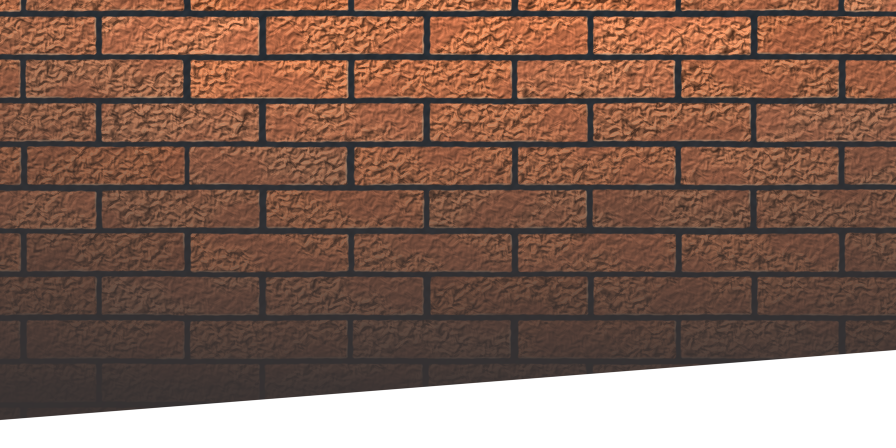
Write a Shadertoy shader that draws this texture.

```glsl
const vec2 BRICK_PITCH = vec2(0.3654, 0.0969);
const float TOP_COURSE = 0.969;
const vec3 MORTAR = vec3(0.15, 0.175, 0.20);
const vec3 SHADE = vec3(0.215, 0.195, 0.195);

vec2 hash2(vec2 p) {
    vec3 a = fract(p.xyx * vec3(0.1031, 0.1030, 0.0973));
    a += dot(a, a.yzx + 33.33);
    return fract((a.xx + a.yz) * a.zy);
}

// Distance to the nearest scattered cell centre
float cellular(vec2 p) {
    vec2 cell = floor(p), f = fract(p);
    float nearest = 4.0;
    for (int j = -1; j <= 1; j++) {
        for (int i = -1; i <= 1; i++) {
            vec2 n = vec2(i, j);
            vec2 r = n + hash2(cell + n) - f;
            nearest = min(nearest, dot(r, r));
        }
    }
    return sqrt(nearest);
}

// Smooth variation in -1..1 from layered sines
float waves(vec2 p) {
    return (sin(p.x + 1.7 * sin(p.y * 0.8)) + sin(p.y * 1.3 + 1.4 * sin(p.x * 0.7))
          + 0.6 * sin(p.x * 2.3 - p.y * 1.9)) / 2.6;
}

// Crinkled clay: warped cells in two sizes
float clayHeight(vec2 p) {
    vec2 warp = vec2(waves(p * 95.0), waves(p.yx * 110.0 + 4.0)) * 0.006;
    vec2 q = p + warp;
    return 0.65 * cellular(q * vec2(46.0, 64.0)) + 0.35 * cellular(q * vec2(105.0, 125.0) + 9.0);
}

float boxDistance(vec2 p, vec2 halfSize, float radius) {
    vec2 e = abs(p) - halfSize + radius;
    return length(max(e, 0.0)) + min(max(e.x, e.y), 0.0) - radius;
}

vec3 brickWall(vec2 p, float px) {
    // Running bond with slightly uneven courses
    vec2 w = p + vec2(0.0, 0.0012 * waves(p * vec2(13.0, 9.0)));
    float course = floor((TOP_COURSE - w.y) / BRICK_PITCH.y);
    float shift = mod(course, 2.0) < 0.5 ? 0.2214 : 0.0521;
    float column = floor((w.x - shift) / BRICK_PITCH.x);
    vec2 id = vec2(column, course);
    vec2 rnd = hash2(id + 17.0);
    vec2 local = vec2(w.x - shift - (column + 0.5) * BRICK_PITCH.x,
                      w.y - TOP_COURSE + (course + 0.5) * BRICK_PITCH.y);
    local += (rnd - 0.5) * vec2(0.004, 0.002);

    vec2 halfSize = BRICK_PITCH * 0.5 - vec2(0.0068, 0.0062);
    float d = boxDistance(local, halfSize, 0.005) + 0.0011 * waves(p * 140.0 + rnd * 9.0);
    float face = 1.0 - smoothstep(-px, px, d);

    // Relief lit from the upper left
    vec2 clay = p + rnd * 3.0;
    vec2 toLight = vec2(-0.0017, 0.0025);
    float high = clayHeight(clay + toLight);
    float low = clayHeight(clay - toLight);
    float rough = smoothstep(-0.7, 0.3, waves(clay * vec2(19.0, 28.0)));
    float relief = (low - high) * mix(0.5, 1.15, rough);
    float crevice = smoothstep(0.48, 0.75, 0.5 * (high + low)) * rough;

    // Clay colour, pale crests and reddish smooth patches
    vec3 color = mix(vec3(0.79, 0.46, 0.29), vec3(0.73, 0.47, 0.33), rnd.x);
    color = mix(color, vec3(0.66, 0.36, 0.25), 0.5 * (1.0 - rough));
    color *= 0.93 + 0.14 * rnd.y;
    color *= 1.0 + clamp(relief * 1.5, -0.5, 0.3);
    color *= 1.0 - 0.38 * crevice;
    color = mix(color, vec3(0.85, 0.65, 0.49), smoothstep(0.12, 0.4, relief) * 0.45);

    // Worn pale rim on the lower and right edges
    float edge = min(halfSize.x - local.x, (local.y + halfSize.y) * 1.1);
    float rim = 1.0 - smoothstep(0.001, 0.0055, edge);
    rim *= smoothstep(-0.5, 0.5, waves(p * vec2(31.0, 43.0) + rnd * 6.0));
    color = mix(color, vec3(0.83, 0.69, 0.56), rim * 0.6);

    vec3 joint = MORTAR * (1.0 + 0.12 * waves(p * 160.0));
    return mix(joint, color, face);
}

// Light falls from the top and weakens toward the sides
float wallLight(vec2 p, float width) {
    float fall = clamp((p.y - 0.09) / 0.85, 0.05, 1.0);
    float left = mix(0.76, 1.0, smoothstep(0.0, 0.55, p.x));
    float right = mix(0.84, 1.0, smoothstep(0.0, 0.45, width - p.x));
    return fall * left * right;
}

void mainImage(out vec4 fragColor, in vec2 fragCoord) {
    vec2 p = fragCoord / iResolution.y;
    float width = iResolution.x / iResolution.y;
    float px = 1.0 / iResolution.y;

    vec3 color = mix(SHADE, brickWall(p, px), wallLight(p, width));

    // White slanted base
    float slant = p.y - mix(0.0625, 0.2188, p.x / width);
    color = mix(vec3(1.0), color, smoothstep(-0.7 * px, 0.7 * px, slant));
    fragColor = vec4(color, 1.0);
}
```
